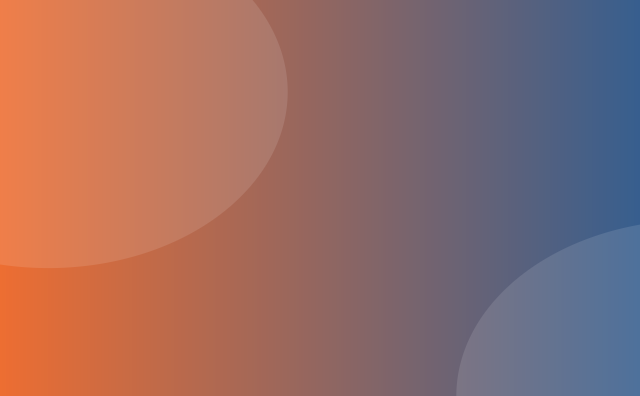
Give the GLSL for this background, as a WebGL 2 fragment shader.

```glsl
#version 300 es
precision highp float;
// A horizontal blend from warm orange to steel blue, with two large
// translucent ellipses: one at the upper left, one rising at the lower right.
// Each ellipse is an implicit curve with an antialiased edge, veiled in white.

#define ORANGE vec3(0.930, 0.430, 0.195)
#define BLUE vec3(0.215, 0.370, 0.558)
#define VEIL_OPACITY 0.115
#define ELLIPSE_RADII vec2(0.374, 0.445)
#define UPPER_CENTER vec2(0.0755, 0.768)
#define LOWER_CENTER vec2(1.087, 0.0)

uniform vec2 u_resolution;
out vec4 fragColor;

// Coverage of an ellipse, softened over about one pixel.
float ellipseCoverage(vec2 uv, vec2 center, vec2 radii) {
    vec2 q = (uv - center) / radii;
    float field = dot(q, q) - 1.0;
    vec2 slope = 2.0 * q / (radii * u_resolution);
    return clamp(0.5 - field / max(length(slope), 1e-5), 0.0, 1.0);
}

void main() {
    vec2 uv = gl_FragCoord.xy / u_resolution;

    // Background blend
    vec3 color = mix(ORANGE, BLUE, uv.x);

    // Translucent ellipses
    float veil = max(ellipseCoverage(uv, UPPER_CENTER, ELLIPSE_RADII),
                     ellipseCoverage(uv, LOWER_CENTER, ELLIPSE_RADII));
    color = mix(color, vec3(1.0), VEIL_OPACITY * veil);

    fragColor = vec4(color, 1.0);
}
```
